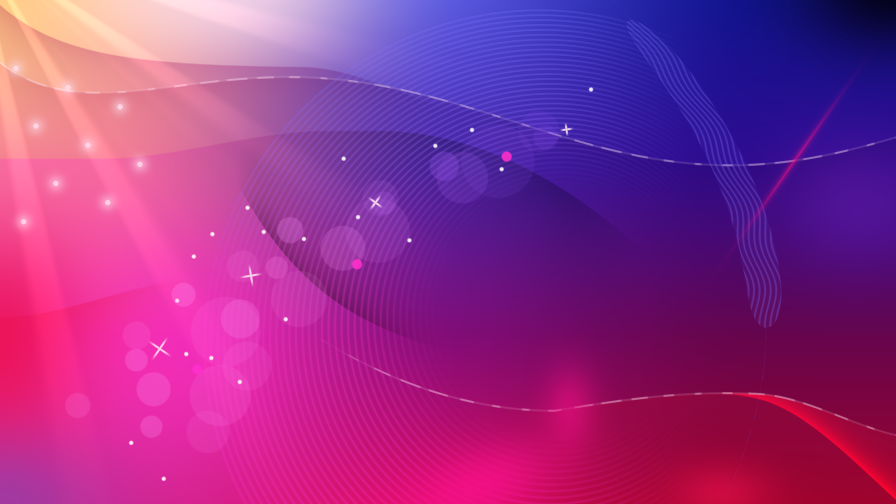
This background is drawn by a Shadertoy shader. Its source:

```glsl
// Glossy abstract backdrop: peach to blue gradient, waves, line fans, bubbles and sparkles.

// Vertical colour ramps, top to bottom
const vec3 LEFT[4] = vec3[4](vec3(1, .77, .7), vec3(.97, .5, .6), vec3(.94, .2, .66), vec3(.82, .14, .56));
const vec3 MID[4] = vec3[4](vec3(.34, .34, .88), vec3(.3, .15, .68), vec3(.52, .05, .48), vec3(.86, .05, .38));
const vec3 RIGHT[4] = vec3[4](vec3(.07, .08, .58), vec3(.18, .04, .56), vec3(.4, .02, .3), vec3(.62, .01, .17));
const vec3 PEACH = vec3(1, .8, .48), PALE = vec3(1, .88, .95), CRIMSON = vec3(.92, .06, .3);
const vec3 MAGENTA = vec3(1, .18, .8), HOT_PINK = vec3(.96, .06, .53), VIOLET = vec3(.36, .1, .66);
const vec3 NIGHT = vec3(.01, 0, .06), LILAC = vec3(.58, .25, .66), LINE_BLUE = vec3(.5, .45, 1);
const float BUBBLES = 24., EMBERS = 9., SPARKLES = 4., GOLDEN = .618, LINE_GAP = .011;

// Current colour, canvas position and pixel size
vec3 col;
vec2 p;
float px;

vec3 ramp(vec3 c[4]) {
    float t = 3. - 3. * p.y;
    vec3 upper = mix(c[0], c[1], clamp(t, 0., 1.));
    return mix(mix(upper, c[2], clamp(t - 1., 0., 1.)), c[3], clamp(t - 2., 0., 1.));
}
float rise(float a, float b, float x) { return smoothstep(a, b, x); }
float fade(float a, float b, float x) { return 1. - smoothstep(a, b, x); }
float inside(float d) { return fade(-px, px, d); }
float stroke(float d) { return fade(.0005, .0005 + 1.5 * px, abs(d)); }
float hatch(float f) { return stroke((fract(f / LINE_GAP) - .5) * LINE_GAP); }
float glow(vec2 d, vec2 size) { d /= size; return exp(-dot(d, d)); }
// Shade that starts crisply at d = 0 and dies out below it
float fold(float d, float w) { return inside(d) * exp(min(d, 0.) / w); }
vec2 trail(float t) { return vec2(.3 + .85 * t * t, .12 + .64 * t); }
void blend(vec3 tint, float a) { col = mix(col, tint, a); }
void light(vec3 tint, float a, vec2 at, vec2 size) { blend(tint, a * glow(p - at, size)); }

void drawBackdrop() {
    col = mix(ramp(LEFT), ramp(MID), rise(.2, .92, p.x));
    blend(ramp(RIGHT), rise(.8, 1.5, p.x));
    light(PEACH, .85, vec2(0, 1), vec2(.25, .22));
    light(PALE, .75, vec2(.45, 1.02), vec2(.27, .13));
    light(CRIMSON, .85, vec2(0, .32), vec2(.16, .22));
    light(MAGENTA, .55, vec2(.38, .32), vec2(.22, .24));
    light(LILAC, .8, vec2(0), vec2(.2, .13));
    light(VIOLET, .7, vec2(1.7, .6), vec2(.16, .13));
    light(NIGHT, .95, vec2(1.78, 1.03), vec2(.2, .13));
}

void drawWaves() {
    float x = p.x, y = p.y;
    float crest = .865 + .125 * exp(-7. * x) - .1 * rise(.6, 1., x);
    float ribbon = .757 + .085 * cos(3.7 * (x - .6)) + .17 * exp(-6. * x);
    float belly = .685 + .055 * rise(.2, .65, x) - .86 * pow(max(x - .75, 0.), 2.);
    float hill = .37 + .075 * rise(0., .4, x);
    float crease = .26 + .36 * exp(2.4 - 5. * x);
    float swell = .185 + .66 * pow(max(1.1 - x, 0.), 2.)
        + .035 * sin(4.6 * max(x - 1.1, 0.)) - .05 * rise(1.5, 1.8, x);
    float lip = swell - .9 * pow(max(x - 1.4, 0.), 2.);
    col *= 1. - vec3(.1, .28, .14) * fold(y - crest, .08) * fade(.6, 1., x);
    col *= 1. - vec3(.06, .18, .1) * fold(y - ribbon, .09);
    blend(mix(MAGENTA, NIGHT, rise(.1, 1., x)), .26 * fold(y - belly, .12) * fade(1.1, 1.3, x));
    blend(CRIMSON, .35 * fold(y - hill, .09) * fade(.15, .4, x));
    col *= 1. - .32 * fold(crease - y, .07) * rise(.46, .54, x) * fade(.65, .9, x);
    blend(CRIMSON * .75, .35 * fold(y - swell, .1) * rise(.9, 1.3, x));
    col.r += .4 * fold(lip - y, .03) * inside(y - swell) * rise(1.35, 1.5, x);
    // Broken bright outlines
    float dashes = .15 + .3 * rise(-.2, .3, sin(x * 110.) + .7 * sin(x * 17.));
    blend(PALE, dashes * max(stroke(y - ribbon), stroke(y - swell) * rise(.6, .8, x)));
}

void drawLinesAndLights() {
    // Fan of ellipses that share a focus
    vec2 q = p - vec2(1.15, .42);
    float f = length(q) + .14 * (q.x + q.y);
    float fan = rise(.22, .4, f) * fade(.63, .645, f) * fade(1.05, 1.4, p.x);
    blend(mix(MAGENTA, LINE_BLUE, rise(.3, .8, p.y)), .28 * fan * hatch(f));
    // Narrow tube bending down the right side
    float across = p.x - 1.52 + .72 * (p.y - .35) * (p.y - .35);
    float halfWidth = .036 * sqrt(max(1. - pow(abs(p.y - .655) / .305, 8.), 0.));
    float weave = hatch(across + .008 * sin(40. * p.y));
    blend(LINE_BLUE, inside(abs(across) - halfWidth) * (.06 + .26 * weave));
    // Beams from the upper left, a slanting streak on the right
    vec2 r = p - vec2(-.05, 1.12);
    float angle = atan(r.y, r.x), slant = p.x - 1.1 - .7 * p.y;
    float beam = rise(.2, 1.2, sin(17. * angle) + .5 * sin(41. * angle + 1.));
    col += vec3(.16, .1, .08) * beam * glow(r, vec2(.55, .75));
    light(HOT_PINK, .7 * exp(-abs(slant) / .005), vec2(1.57, .68), vec2(.12, .16));
    // Soft lights along the bottom
    light(HOT_PINK, .9, vec2(.94, .03 + .3 * (p.x - .94)), vec2(.15, .075));
    light(HOT_PINK, .55, vec2(1.13, .19), vec2(.05, .08));
    light(CRIMSON, .6, vec2(1.43, .02), vec2(.1, .06));
}

void drawBubbles() {
    for (float k = 0.; k < BUBBLES; k++) {
        float t = (k + .5) / BUBBLES, size = fract(k * GOLDEN), large = step(.8, size);
        vec2 d = p - trail(t), jitter = vec2(mix(.17, .03, t) * sin(2.4 * k), .02 * cos(3.7 * k));
        vec3 tint = mix(vec3(1, .55, .95), vec3(.55, .3, .95), rise(.55, .95, t));
        float disc = inside(length(d - jitter) - mix(.022, .075, size * size));
        blend(tint, disc * mix(.34, .14, size) * (.75 + .25 * sin(5.1 * k)));
        float dot = inside(length(d + jitter.yx * 2. + .6 * jitter) - mix(.004, .01, large));
        blend(mix(vec3(1), MAGENTA, large), .9 * dot);
    }
    for (float k = 0.; k < EMBERS; k++) {
        vec2 d = p - vec2(.02 + .27 * fract(k * GOLDEN + .1), .56 + .038 * k);
        blend(PALE, max(.85 * inside(length(d) - .006), .5 * glow(d, vec2(.016))));
    }
    for (float k = 0.; k < SPARKLES; k++) {
        float size = .03 - .005 * k, a = .6 + .8 * k;
        vec2 d = p - vec2(.317 + .17 * k + .011 * k * k * k, .308 + .145 * k);
        d = abs(mat2(cos(a), sin(a), -sin(a), cos(a)) * d);
        blend(PALE, .9 * stroke(min(d.x, d.y)) * fade(.3 * size, size, max(d.x, d.y)));
    }
}

void mainImage(out vec4 fragColor, in vec2 fragCoord) {
    px = 1. / iResolution.y;
    p = fragCoord * px;
    drawBackdrop();
    drawWaves();
    drawLinesAndLights();
    drawBubbles();
    fragColor = vec4(clamp(col, 0., 1.), 1);
}
```
